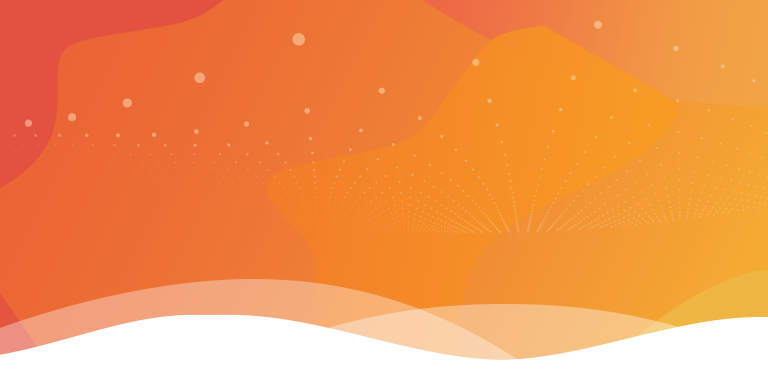
Give the GLSL for this background, as a WebGL 2 fragment shader.

```glsl
#version 300 es
precision highp float;
// Warm orange backdrop with flowing blobs, a receding lattice of dots and white waves.
uniform vec2 u_resolution;
out vec4 fragColor;

// Antialiased coverage of the region where d is negative.
float cover(float d) {
    float slope = length(vec2(dFdx(d), dFdy(d)));
    return clamp(0.5 - d / max(slope, 1e-5), 0.0, 1.0);
}

// Falls softly from 1 to 0 around a centre.
float fall(float v, float centre, float width) {
    return 1.0 / (1.0 + exp((v - centre) / width));
}

float smoothMin(float a, float b, float k) {
    float h = max(k - abs(a - b), 0.0) / k;
    return min(a, b) - 0.25 * h * h * k;
}

// Hill with its crest at the given point; p.y runs downward.
float hill(vec2 p, vec2 crest, float steep, float power) {
    return crest.y + steep * pow(abs(p.x - crest.x), power) - p.y;
}

// Signed side of the wide central blob, bounded by a left and a right edge.
float centralBlob(vec2 p) {
    float lowerLeft = 0.69 + 0.13 * smoothstep(0.48, 0.68, p.y);
    float upperLeft = 1.345 - 0.72 * p.y + 0.1 * exp((0.07 - p.y) / 0.015);
    float left = mix(lowerLeft, upperLeft, fall(p.y, 0.411, 0.017));
    float right = smoothMin(1.3 + 1.74 * p.y, 1.19 + 0.61 * fall(p.y, 0.5, 0.075), 0.04);
    return max(left - p.x, p.x - right);
}

// Dots on a curved sheet in perspective; only the nearest column of each row is tested.
float dotSheet(vec2 p, float pixel) {
    float light = 0.0;
    for (int i = 1; i <= 28; i++) {
        float row = float(i);
        float spread = 1.823 + 7.24 * row;
        float nearDepth = 2.225 * (row + 1.0);
        float column = max(round(spread / (p.x + 0.885) - nearDepth), 0.0);
        float depth = nearDepth + column;
        float bend = 5.0 + row;
        float lift = pow(max(1.0 - column / bend, 0.0), 2.7) * 0.362 * pow(row, -0.33);
        vec2 centre = vec2(spread / depth - 0.885, 0.625 - 0.333 * exp(-0.1 * row) - lift);
        float radius = max(0.0885 * pow(row, -0.35) / depth, 0.0024);
        float fade = exp(-0.22 * max(column - bend, 0.0)) * mix(0.48, 0.25, smoothstep(1.0, 14.0, row));
        float disc = clamp((radius - distance(p, centre)) / pixel + 0.5, 0.0, 1.0);
        light = max(light, disc * fade);
    }
    return light;
}

void main() {
    // Units of canvas height, measured from the top left.
    float pixel = 1.0 / u_resolution.y;
    vec2 p = vec2(gl_FragCoord.x, u_resolution.y - gl_FragCoord.y) * pixel;
    p.x *= 2.0 * u_resolution.y / u_resolution.x;

    // Diagonal base gradient
    float diagonal = clamp((p.x + 0.5 * p.y) / 2.3, 0.0, 1.0);
    vec3 color = mix(vec3(0.92, 0.38, 0.21), vec3(0.96, 0.67, 0.20), pow(diagonal, 1.4));

    // Coral shape in the upper right
    float coralEdge = 0.276 * (1.0 - pow(max(2.0 - p.x, 0.0) / 0.9, 2.15));
    vec3 coral = mix(vec3(0.93, 0.40, 0.27), vec3(0.95, 0.64, 0.27), smoothstep(1.0, 2.05, p.x + 0.2 * p.y));
    color = mix(color, coral, cover(p.y - coralEdge));

    // Central orange blob
    vec3 orange = mix(vec3(0.95, 0.48, 0.16), vec3(0.97, 0.61, 0.14), clamp(p.x - 0.72 + 0.15 * p.y, 0.0, 1.0));
    color = mix(color, orange, 0.92 * cover(centralBlob(p)));

    // Red corner, red foot and yellow mound
    float bulge = p.y - 0.23;
    float redEdge = 0.15 - 8.5 * bulge * bulge * bulge + 0.33 * fall(p.y, 0.082, 0.014);
    vec3 red = vec3(0.89, 0.32, 0.25);
    color = mix(color, red, cover(p.x - redEdge));
    color = mix(color, red, 0.9 * cover(0.763 + 1.45 * p.x - p.y));
    color = mix(color, vec3(0.94, 0.72, 0.27), 0.9 * cover(hill(p, vec2(2.0, 0.703), 0.98, 1.615)));

    // Dots
    color = mix(color, vec3(1.0, 0.89, 0.76), dotSheet(p, pixel));

    // Translucent waves
    bool rising = p.x < 0.651;
    float tallWave = hill(p, vec2(0.651, 0.7266), rising ? 0.277 : 0.455, rising ? 1.81 : 2.15);
    color = mix(color, vec3(1.0), 0.35 * cover(tallWave));
    color = mix(color, vec3(1.0), 0.38 * cover(hill(p, vec2(1.315, 0.7917), 0.33, 2.15)));

    // White foreground wave
    float front = 0.935 - 0.115 * smoothstep(-0.12, 0.5, p.x)
        + 0.1175 * smoothstep(0.6, 1.32, p.x) - 0.112 * smoothstep(1.29, 1.98, p.x);
    color = mix(color, vec3(1.0), cover(front - p.y));

    fragColor = vec4(color, 1.0);
}
```
